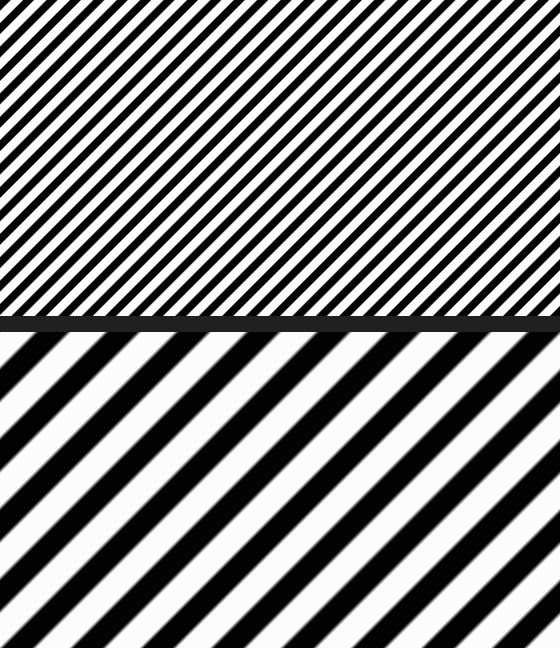
Top, the full canvas; bottom, a detail of the centre.
Give the GLSL for this pattern, as a WebGL 1 fragment shader.

```glsl
precision highp float;
// Even diagonal stripes, black on white, rising to the right at 45 degrees.
// A coordinate measured across the stripes is folded into one repeat, and
// the distance to the nearest stripe edge gives a softly blended outline.

#define STRIPES_DOWN 13.5     // repeats per canvas height
#define STRIPE_WIDTH 0.47     // dark share of one repeat
#define STRIPE_CENTER 0.225   // dark center within a repeat, from the top left
#define EDGE_SOFTNESS 0.074   // width of the blend, in repeats
#define INK vec3(0.01)
#define PAPER vec3(0.99)

uniform vec2 u_resolution;

// Signed distance to the stripe edge in repeats, negative inside the stripe.
float stripeDistance(float phase) {
  float fromCenter = abs(fract(phase - STRIPE_CENTER + 0.5) - 0.5);
  return fromCenter - 0.5 * STRIPE_WIDTH;
}

void main() {
  // Canvas units: the height is 1, measured from the top left corner.
  vec2 pos = gl_FragCoord.xy / u_resolution.y;
  float phase = (pos.x + 1.0 - pos.y) * STRIPES_DOWN;

  // Blend over the soft edge, never narrower than one pixel.
  float pixel = STRIPES_DOWN / u_resolution.y;
  float blend = max(EDGE_SOFTNESS, pixel);
  float paperAmount = clamp(stripeDistance(phase) / blend + 0.5, 0.0, 1.0);

  gl_FragColor = vec4(mix(INK, PAPER, paperAmount), 1.0);
}
```
